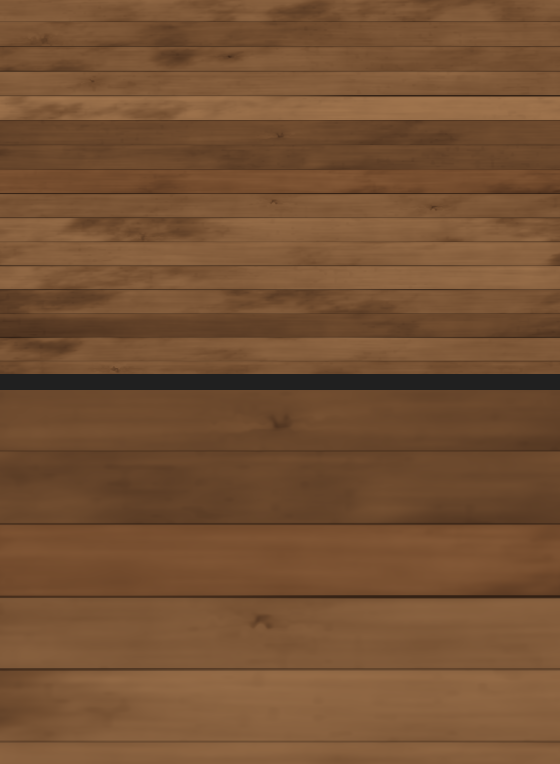
Top: the whole. Bottom: its middle third, enlarged.
Write a Shadertoy shader that draws this texture.

```glsl
// Horizontal stained wood planks, about fifteen and a half from top to bottom.
// Each plank has its own tone, stretched-noise grain, soft stains and hashed
// knots that bend the grain; hairline uneven seams separate the planks.

float hash(vec2 p) {
    vec3 q = fract(vec3(p.xyx) * 0.1031);
    q += dot(q, q.yzx + 33.33);
    return fract((q.x + q.y) * q.z);
}

float noise(vec2 p) {
    vec2 i = floor(p), f = fract(p);
    f = f * f * (3.0 - 2.0 * f);
    return mix(mix(hash(i), hash(i + vec2(1, 0)), f.x),
               mix(hash(i + vec2(0, 1)), hash(i + vec2(1, 1)), f.x), f.y);
}

float fbm(vec2 p) {
    float sum = 0.0, amp = 0.5;
    for (int i = 0; i < 4; i++) {
        sum += amp * noise(p);
        p = p * 2.03 + 19.7;
        amp *= 0.5;
    }
    return sum / 0.9375;
}

// Stain lightness of each plank, from top to bottom
const float plankTone[16] = float[16](
    0.66, 0.49, 0.58, 0.64, 0.95, 0.21, 0.24, 0.38,
    0.60, 0.80, 0.69, 0.72, 0.57, 0.34, 0.63, 0.52);

// Returns knot darkness in x and the grain displacement in y
vec2 knots(float x, float across, float row) {
    vec2 result = vec2(0);
    float cell = floor(x / 0.5);
    for (float k = -1.0; k <= 1.0; k++) {
        vec2 id = vec2(cell + k + 7.0, row * 3.0 + 5.0);
        if (hash(id) > 0.18) continue;
        vec2 center = vec2((cell + k + 0.2 + 0.6 * hash(id + 31.0)) * 0.5,
                           0.25 + 0.5 * hash(id + 57.0));
        vec2 d = vec2((x - center.x) * 15.4, across - center.y);
        float size = mix(0.08, 0.18, hash(id + 83.0));
        d += (vec2(noise(d * 9.0 + row), noise(d * 9.0 - row)) - 0.5) * size;
        float r = length(d * vec2(0.6, 1.0)) / size;
        float halo = exp(-0.25 * dot(d * vec2(0.3, 1.0), d * vec2(0.3, 1.0)) / (size * size));
        result.x += 0.4 * (1.0 - smoothstep(0.0, 1.0, r)) + 0.25 * halo * noise(d * vec2(2.0, 7.0) + row);
        result.y += 0.6 * sign(d.y) * halo * smoothstep(0.0, size, abs(d.y));
    }
    return result;
}

void mainImage(out vec4 fragColor, in vec2 fragCoord) {
    vec2 uv = fragCoord / iResolution.y;
    float x = uv.x, down = 1.0 - uv.y;
    float pixel = 15.42 / iResolution.y;

    // Plank coordinate, with slightly uneven plank heights
    float plank = down * 15.42 + 0.127 - 0.11 * sin(3.1416 * down);
    float row = clamp(floor(plank), 0.0, 15.0);
    float across = plank - row;
    float shift = row * 23.7;

    // Broad tone, including one plank with a long dark stain at its left
    float tone = plankTone[int(row)] + 0.17;
    tone += 0.42 * (fbm(vec2(x * 2.4 + shift, across * 0.8 + shift)) - 0.5);
    if (row == 13.0) tone -= 0.36 * (1.0 - smoothstep(0.35, 0.95, x)) * smoothstep(0.0, 0.35, across);

    // Soft blotchy stains, slanted a little along the plank
    float stain = fbm(vec2(x * 7.0 + across * 0.4 + shift, across * 1.2 + shift * 1.3));
    float patchy = noise(vec2(x * 1.9 + shift, row * 5.1));
    tone -= 0.62 * smoothstep(0.42, 0.88, stain) * smoothstep(0.2, 0.85, patchy);
    tone += 0.16 * (fbm(vec2(x * 20.0 + shift, plank * 1.7)) - 0.5);

    // Fine grain, bent around the knots
    vec2 knot = knots(x, across, row);
    float warp = across + 0.3 * knot.y + 0.12 * noise(vec2(x * 3.0 + shift, row));
    float grain = 0.6 * noise(vec2(x * 4.0 + shift, warp * 7.0 + shift))
                + 0.4 * noise(vec2(x * 13.0 - shift, warp * 15.0 + shift));
    tone += 0.20 * (grain - 0.5);

    // Faint dark pores and speckle
    float pores = noise(vec2(x * 75.0 + shift, plank * 9.0));
    tone -= 0.08 * smoothstep(0.6, 1.0, pores) * smoothstep(0.3, 0.7, stain);
    tone -= knot.x;

    // Slight darkening toward the corners
    vec2 side = fragCoord / iResolution.xy - 0.5;
    tone -= 0.20 * dot(side, side);

    // Stain colours from deep to light brown
    tone = clamp(tone, -0.35, 1.2);
    vec3 color = mix(vec3(0.32, 0.21, 0.13), vec3(0.57, 0.41, 0.27), tone);
    color -= vec3(0.0, 0.008, 0.014) * (1.0 - abs(2.0 * clamp(tone, 0.0, 1.0) - 1.0));
    if (row == 7.0) color *= vec3(1.02, 0.98, 0.95);

    // Hairline seams that fade in and out, with a soft shadow
    float seam = floor(plank + 0.5);
    float gap = plank - seam;
    float strength = mix(0.3, 0.65, hash(vec2(seam, 41.0)));
    strength *= 0.6 + 0.7 * noise(vec2(x * 3.5, seam * 13.0));
    if (seam == 4.0) strength = mix(strength, 1.0, smoothstep(0.75, 1.0, x));
    if (seam == 5.0 || seam == 6.0 || seam == 13.0) strength *= 0.5;
    float width = 0.010 + 0.014 * strength;
    float line = 1.0 - smoothstep(width - 0.5 * pixel, width + 0.5 * pixel, abs(gap));
    color *= 1.0 - 0.10 * strength * exp(-abs(gap) * 14.0);
    color *= 1.0 + 0.03 * exp(-pow((gap - 0.11) / 0.06, 2.0));
    color = mix(color, vec3(0.15, 0.095, 0.06), line * strength);

    fragColor = vec4(clamp(color, 0.0, 1.0), 1.0);
}
```
